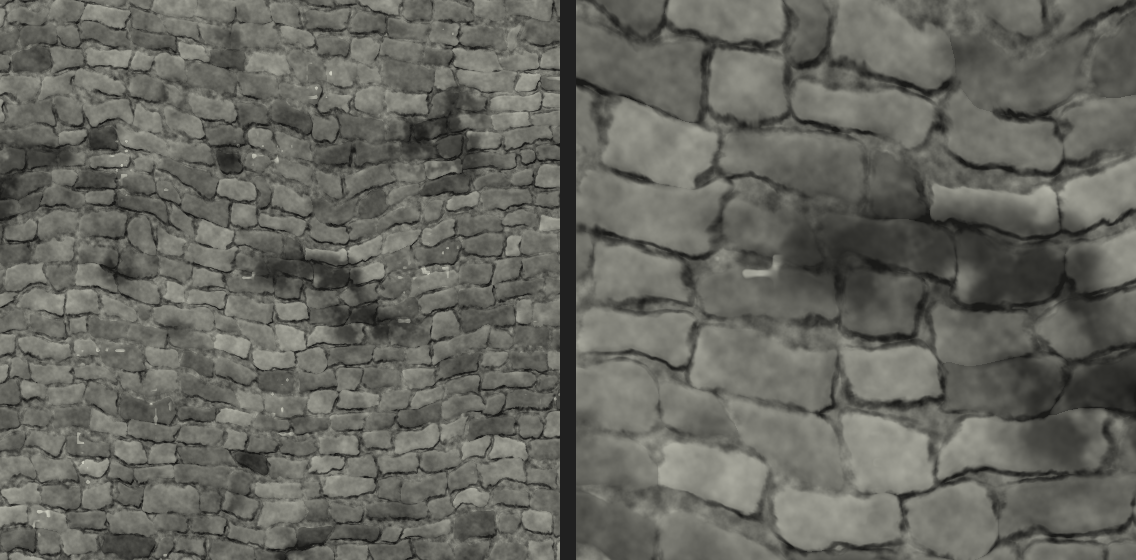
Left: the whole. Right: its middle third, enlarged.
This texture is drawn by a WebGL 2 fragment shader. Its source:

```glsl
#version 300 es
precision highp float;
// Weathered grey rubble wall: uneven courses of worn stones set in gritty mortar.

uniform vec2 u_resolution;
out vec4 fragColor;

const float ROWS = 23.0;
const float STONE_ASPECT = 1.55;
const vec3 STONE_TINT = vec3(1.0, 1.0, 0.935);

struct Stone {
    float dist;
    vec2 id;
};

float hash(vec2 p) {
    return fract(sin(dot(p, vec2(127.1, 311.7))) * 43758.5453);
}

float noise(vec2 p) {
    vec2 cell = floor(p);
    vec2 f = fract(p);
    f = f * f * (3.0 - 2.0 * f);
    float low = mix(hash(cell), hash(cell + vec2(1.0, 0.0)), f.x);
    float high = mix(hash(cell + vec2(0.0, 1.0)), hash(cell + 1.0), f.x);
    return mix(low, high, f.y);
}

float fbm(vec2 p) {
    float sum = 0.0;
    float amplitude = 0.533;
    for (int i = 0; i < 4; i++) {
        sum += amplitude * noise(p);
        p = mat2(1.6, 1.2, -1.2, 1.6) * p + 7.3;
        amplitude *= 0.5;
    }
    return sum;
}

float roundedBox(vec2 p, vec2 halfSize, float radius) {
    vec2 q = abs(p) - halfSize + radius;
    return length(max(q, 0.0)) + min(max(q.x, q.y), 0.0) - radius;
}

// Bends the courses broadly, then makes single stones irregular.
vec2 warpCourses(vec2 p) {
    p.y += 2.6 * (noise(p * 0.1 + 3.7) - 0.5) + 0.7 * (noise(p * 0.35) - 0.5);
    vec2 wobble = vec2(noise(p * 1.3 + 11.0), noise(p * 1.3 + 29.0)) - 0.5;
    return p + 0.32 * wobble;
}

float jointPosition(vec2 id) {
    return id.x + 0.62 * (hash(id + 5.1) - 0.5);
}

// Signed distance to one stone, measured in course heights.
float stoneDistance(vec2 p, vec2 id) {
    float left = jointPosition(id);
    float right = jointPosition(id + vec2(1.0, 0.0));
    vec2 centre = vec2(0.5 * (left + right) * STONE_ASPECT,
                       id.y + 0.5 + 0.22 * (hash(id + 17.3) - 0.5));
    vec2 halfSize = vec2(0.5 * (right - left) * STONE_ASPECT,
                         mix(0.4, 0.53, hash(id + 23.9)));
    halfSize -= mix(0.02, 0.11, hash(id + 31.7));
    float angle = 0.32 * (hash(id + 41.3) - 0.5);
    float c = cos(angle);
    float s = sin(angle);
    vec2 q = mat2(c, -s, s, c) * (p - centre);
    q.x += 0.5 * q.y * (hash(id + 53.9) - 0.5);
    return roundedBox(q, halfSize, mix(0.08, 0.25, hash(id + 61.1)));
}

Stone nearestStone(vec2 p) {
    Stone best = Stone(10.0, vec2(0.0));
    for (int j = -1; j <= 1; j++) {
        float row = floor(p.y) + float(j);
        vec2 q = vec2(p.x + 9.0 * hash(vec2(row, 2.7)), p.y);
        for (int i = -1; i <= 1; i++) {
            vec2 id = vec2(floor(q.x / STONE_ASPECT) + float(i), row);
            float d = stoneDistance(q, id);
            if (d < best.dist) best = Stone(d, id);
        }
    }
    best.dist += 0.26 * (fbm(p * 3.2) - 0.5);
    return best;
}

float stoneTone(vec2 id, vec2 p) {
    float tone = 0.445 + 0.17 * (hash(id + 71.9) - 0.5);
    tone -= 0.12 * smoothstep(0.8, 0.95, hash(id + 83.3));
    return tone + 0.26 * (fbm(p * 1.7 + 40.0) - 0.5);
}

void main() {
    vec2 p = gl_FragCoord.xy / u_resolution.y * ROWS;
    vec2 lightStep = vec2(-0.04, 0.1);
    Stone stone = nearestStone(warpCourses(p));
    Stone above = nearestStone(warpCourses(p + lightStep));

    // Stone faces over mortar
    float grain = noise(p * 9.0) - 0.5;
    float grit = fbm(p * 5.0 + 90.0) - 0.5;
    float mortar = 0.415 + 0.4 * grit + 0.1 * grain;
    float face = stoneTone(stone.id, p) + 0.05 * grain + 0.1 * grit;
    float tone = mix(face, mortar, smoothstep(-0.03, 0.04, stone.dist));

    // Lit upper rims, shaded lower rims and broken dark joints
    float relief = clamp((above.dist - stone.dist) / length(lightStep), -1.0, 1.0);
    float rim = smoothstep(-0.2, -0.02, stone.dist) * smoothstep(0.12, 0.02, stone.dist);
    tone += 0.055 * relief * rim;
    float joint = smoothstep(0.09, 0.015, abs(stone.dist - 0.035));
    float underside = 0.5 - 0.5 * relief;
    tone -= joint * mix(0.05, 0.2, underside) * smoothstep(0.25, 0.6, noise(p * 0.9 + 60.0));

    // Broad stains, deep sooty pits and a few pale chips
    tone += 0.18 * (fbm(p * 0.3 + 15.0) - 0.5);
    float pit = smoothstep(0.74, 0.92, noise(p * 0.42 + 77.0));
    tone *= 1.0 - 0.5 * pit * smoothstep(0.3, 0.6, fbm(p * 1.4));
    float chip = smoothstep(0.78, 0.9, noise(p * 5.0 + 8.0));
    tone += 0.25 * chip * smoothstep(0.82, 0.92, noise(p * 0.6 + 33.0));

    fragColor = vec4(clamp(tone, 0.1, 0.8) * STONE_TINT, 1.0);
}
```
